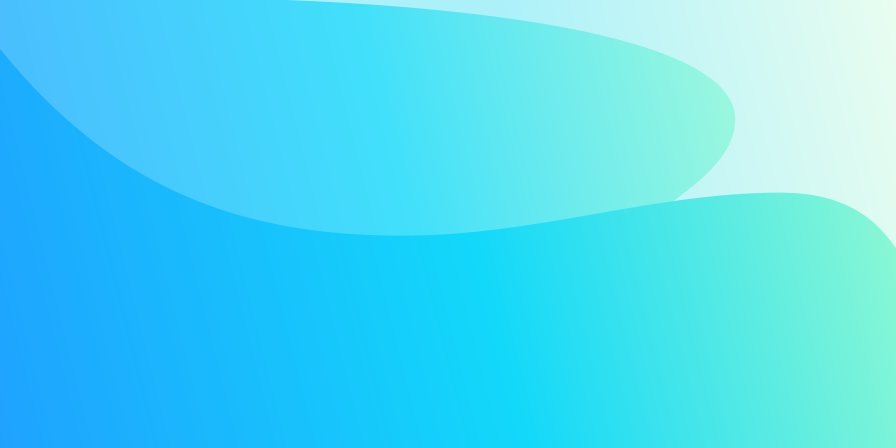
Give the GLSL for this background, as a Shadertoy shader.

```glsl
// Soft azure-to-mint background: a rounded translucent lobe behind a sweeping wave.

// Lengths are in canvas heights
const vec2  GRADIENT_AXIS = vec2(1.0, 0.25);
const float WAVE_SPAN     = 2.344;
const float LOBE_SPAN     = 2.083;
const vec2  SKY_RANGE     = vec2(1.37, 2.25);
const float LOBE_TINT     = 0.2;

const vec3 BLUE     = vec3(0.122, 0.635, 1.0);
const vec3 CYAN     = vec3(0.071, 0.847, 0.980);
const vec3 MINT     = vec3(0.651, 1.0, 0.796);
const vec3 SKY_AQUA = vec3(0.675, 0.945, 0.980);
const vec3 SKY_PALE = vec3(0.914, 0.992, 0.941);

// Joints of the wave crest, as (x, y)
const vec2 WAVE_START  = vec2(0.0, 0.891);
const vec2 WAVE_TROUGH = vec2(0.898, 0.474);
const vec2 WAVE_CREST  = vec2(1.740, 0.570);
const vec2 WAVE_END    = vec2(2.0, 0.445);

// Joints of the lobe's right side, as (y, x)
const vec2 LOBE_BOTTOM = vec2(0.547, 1.497);
const vec2 LOBE_TIP    = vec2(0.734, 1.641);
const vec2 LOBE_TOP    = vec2(1.0, 0.638);

const int SOLVE_STEPS = 18;

vec2 bezier(vec2 a, vec2 b, vec2 c, vec2 d, float t) {
    float u = 1.0 - t;
    return u*u*u*a + 3.0*u*u*t*b + 3.0*u*t*t*c + t*t*t*d;
}

// Approximate signed distance to a curve that advances along p.x;
// negative on the lower p.y side
float curveDistance(vec2 p, vec2 a, vec2 b, vec2 c, vec2 d) {
    float lo = 0.0, hi = 1.0;
    for (int i = 0; i < SOLVE_STEPS; i++) {
        float mid = 0.5 * (lo + hi);
        if (bezier(a, b, c, d, mid).x < p.x) lo = mid; else hi = mid;
    }
    float t = 0.5 * (lo + hi), u = 1.0 - t;
    vec2 tangent = u*u*(b - a) + 2.0*u*t*(c - b) + t*t*(d - c);
    float offset = p.y - bezier(a, b, c, d, t).y;
    return offset * abs(tangent.x) / length(tangent);
}

float waveDistance(vec2 p) {
    if (p.x < WAVE_TROUGH.x)
        return curveDistance(p, WAVE_START, vec2(0.260, 0.570), vec2(0.547, 0.474), WAVE_TROUGH);
    if (p.x < WAVE_CREST.x)
        return curveDistance(p, WAVE_TROUGH, vec2(1.198, 0.474), vec2(1.458, 0.570), WAVE_CREST);
    return curveDistance(p, WAVE_CREST, vec2(1.854, 0.570), vec2(1.940, 0.536), WAVE_END);
}

float lobeDistance(vec2 p) {
    vec2 q = p.yx;
    if (q.x < LOBE_TIP.x)
        return curveDistance(q, LOBE_BOTTOM, vec2(0.604, 1.576), vec2(0.661, 1.641), LOBE_TIP);
    return curveDistance(q, LOBE_TIP, vec2(0.901, 1.641), vec2(0.979, 1.172), LOBE_TOP);
}

vec3 ramp(float t) {
    t = 2.0 * clamp(t, 0.0, 1.0);
    return t < 1.0 ? mix(BLUE, CYAN, t) : mix(CYAN, MINT, t - 1.0);
}

float coverage(float dist, float pixel) {
    return clamp(0.5 - dist / pixel, 0.0, 1.0);
}

void mainImage(out vec4 fragColor, in vec2 fragCoord) {
    vec2 p = fragCoord / iResolution.y;
    float pixel = 1.0 / iResolution.y;
    float along = dot(p, GRADIENT_AXIS);

    // Pale sky
    float skyMix = clamp((along - SKY_RANGE.x) / (SKY_RANGE.y - SKY_RANGE.x), 0.0, 1.0);
    vec3 color = mix(SKY_AQUA, SKY_PALE, skyMix);

    // Whitened lobe
    vec3 lobe = mix(ramp(along / LOBE_SPAN), vec3(1.0), LOBE_TINT);
    color = mix(color, lobe, coverage(lobeDistance(p), pixel));

    // Saturated front wave
    color = mix(color, ramp(along / WAVE_SPAN), coverage(waveDistance(p), pixel));

    fragColor = vec4(color, 1.0);
}
```
